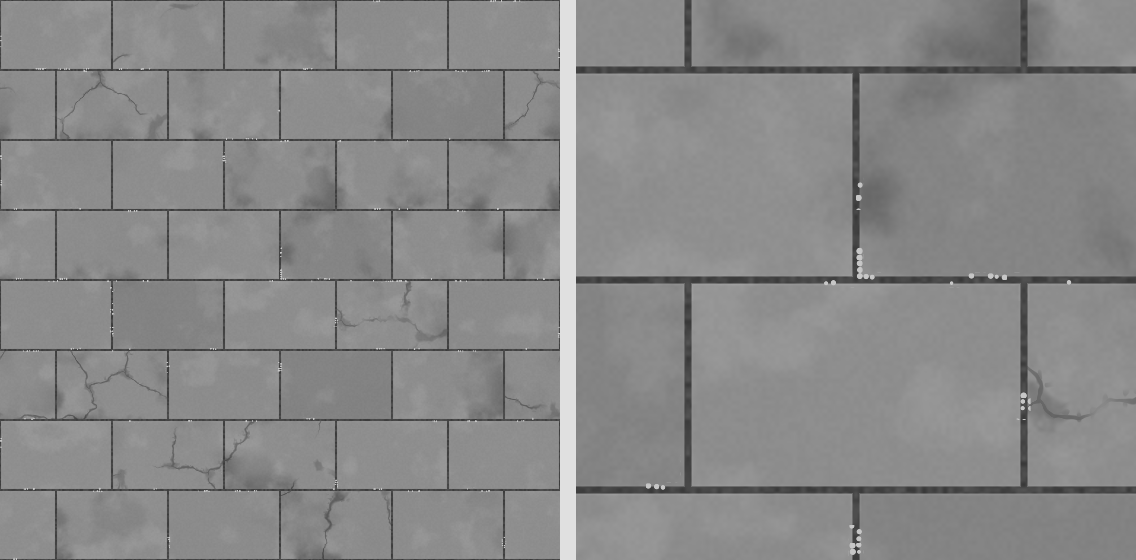
Left, the full canvas; right, a detail of the centre.
Give the GLSL for this texture, as a WebGL 1 fragment shader.

```glsl
precision highp float;

uniform vec2 u_resolution;

const vec2 TILES = vec2(5.0, 8.0);
const float JOINT_HALF_WIDTH = 0.0021;
const float RIM_WIDTH = 0.0013;
const float RIM_LIGHT = 0.035;
const vec3 STONE = vec3(0.553);
const vec3 JOINT_DARK = vec3(0.22);
const vec3 JOINT_LIGHT = vec3(0.33);
const vec3 CHIP = vec3(0.78);
const float TONE_VARIATION = 0.012;
const float DARK_TILE_SHARE = 0.12;
const float DARK_TILE_DROP = 0.035;
const float MOTTLE = 0.035;
const float GRAIN = 0.018;
const float STAIN_DEPTH = 0.15;
const float CRACKED_SHARE = 0.22;
const float CRACK_CELLS = 7.0;
const float CRACK_WIDTH = 0.0009;
const float CRACK_DEPTH = 0.17;
const float CHIP_CELLS = 256.0;
const float CHIP_CLUSTERS = 48.0;
const float CHIP_CLUSTER_SHARE = 0.12;

float hash(vec2 p) {
  vec3 q = fract(p.xyx * 0.1031);
  q += dot(q, q.yzx + 33.33);
  return fract((q.x + q.y) * q.z);
}

// Value noise that wraps at the canvas edges
float noise(vec2 uv, float cells, float seed) {
  vec2 p = uv * cells;
  vec2 i = floor(p);
  vec2 f = fract(p);
  f = f * f * (3.0 - 2.0 * f);
  vec2 a = mod(i, cells) + seed;
  vec2 b = mod(i + 1.0, cells) + seed;
  return mix(mix(hash(a), hash(vec2(b.x, a.y)), f.x),
             mix(hash(vec2(a.x, b.y)), hash(b), f.x), f.y);
}

float fbm(vec2 uv, float cells, float seed) {
  float sum = 0.0;
  float weight = 0.5;
  for (int i = 0; i < 5; i++) {
    sum += weight * noise(uv, cells, seed);
    cells *= 2.0;
    seed += 17.0;
    weight *= 0.5;
  }
  return sum / 0.96875;
}

// Distances to the three nearest scattered points, in cells
vec3 nearestThree(vec2 p) {
  vec3 d = vec3(9.0);
  for (int y = -1; y <= 1; y++) {
    for (int x = -1; x <= 1; x++) {
      vec2 cell = floor(p) + vec2(float(x), float(y));
      vec2 id = mod(cell, CRACK_CELLS);
      float r = length(cell + vec2(hash(id + 71.0), hash(id + 139.0)) - p);
      if (r < d.x) d = vec3(r, d.xy);
      else if (r < d.y) d = vec3(d.x, r, d.y);
      else d.z = min(d.z, r);
    }
  }
  return d;
}

void main() {
  vec2 uv = gl_FragCoord.xy / u_resolution;
  float px = 1.0 / min(u_resolution.x, u_resolution.y);

  // Running bond: every other row is shifted by half a tile
  vec2 grid = uv * TILES;
  grid.x += 0.5 * (1.0 - mod(floor(grid.y), 2.0));
  vec2 id = mod(floor(grid), TILES);
  vec2 local = fract(grid);
  vec2 toEdge = (0.5 - abs(local - 0.5)) / TILES;
  float edge = min(toEdge.x, toEdge.y);

  // Stone tone, pale mottling and grain
  float grain = noise(uv, 384.0, 5.0) - 0.5;
  float tone = TONE_VARIATION * (hash(id + 11.0) - 0.5) + GRAIN * grain;
  tone -= DARK_TILE_DROP * step(hash(id + 23.0), DARK_TILE_SHARE);
  tone += MOTTLE * smoothstep(0.52, 0.78, fbm(uv, 24.0, 31.0));
  tone += 0.02 * (fbm(uv, 9.0, 57.0) - 0.5);

  // Damp stains gather at the borders and lower parts of tiles
  float stain = smoothstep(0.5, 0.74, fbm(uv, 14.0, 83.0));
  stain *= mix(0.35, 1.0, smoothstep(0.04, 0.0, edge)) * mix(1.0, 0.55, local.y);
  tone -= STAIN_DEPTH * stain * smoothstep(0.1, 0.8, hash(id + 47.0));

  // Broken cracks with crumbs alongside and worn spots at junctions
  vec2 warp = vec2(fbm(uv, 16.0, 101.0), fbm(uv, 16.0, 127.0)) - 0.5;
  vec3 d = nearestThree((uv + 0.07 * warp) * CRACK_CELLS);
  float gap = 0.5 * (d.y - d.x) / CRACK_CELLS;
  float line = 1.0 - smoothstep(CRACK_WIDTH - 0.5 * px, CRACK_WIDTH + px, gap);
  float crumbs = smoothstep(0.62, 0.8, noise(uv, 256.0, 149.0)) * smoothstep(0.006, 0.0, gap);
  float spot = 0.5 * smoothstep(0.13, 0.05, d.z - d.x);
  float broken = smoothstep(0.35, 0.6, fbm(uv, 12.0, 163.0));
  float cracked = step(hash(id + 61.0), CRACKED_SHARE);
  tone -= CRACK_DEPTH * cracked * max(spot, broken * max(line, 0.7 * crumbs));

  // Lit rim, strongest along the top
  float rim = smoothstep(JOINT_HALF_WIDTH + RIM_WIDTH + px, JOINT_HALF_WIDTH, edge);
  tone += RIM_LIGHT * rim * mix(0.4, 1.0, step(0.9, local.y));
  vec3 color = STONE + tone;

  // Gritty joints
  float joint = 1.0 - smoothstep(JOINT_HALF_WIDTH - 0.5 * px, JOINT_HALF_WIDTH + 0.5 * px, edge);
  color = mix(color, mix(JOINT_DARK, JOINT_LIGHT, noise(uv, 320.0, 181.0)), joint);

  // Pale chips in clusters along the joints
  vec2 chipId = floor(uv * CHIP_CELLS);
  vec2 center = 0.35 + 0.3 * vec2(hash(chipId + 191.0), hash(chipId + 211.0));
  float radius = mix(0.25, 0.5, hash(chipId + 223.0));
  float soft = 0.5 * px * CHIP_CELLS;
  float chip = 1.0 - smoothstep(radius - soft, radius + soft, length(fract(uv * CHIP_CELLS) - center));
  chip *= step(hash(floor(uv * CHIP_CLUSTERS) + 239.0), CHIP_CLUSTER_SHARE);
  chip *= step(0.55, hash(chipId + 251.0)) * smoothstep(0.005, 0.003, edge);
  gl_FragColor = vec4(mix(color, CHIP, chip), 1.0);
}
```
